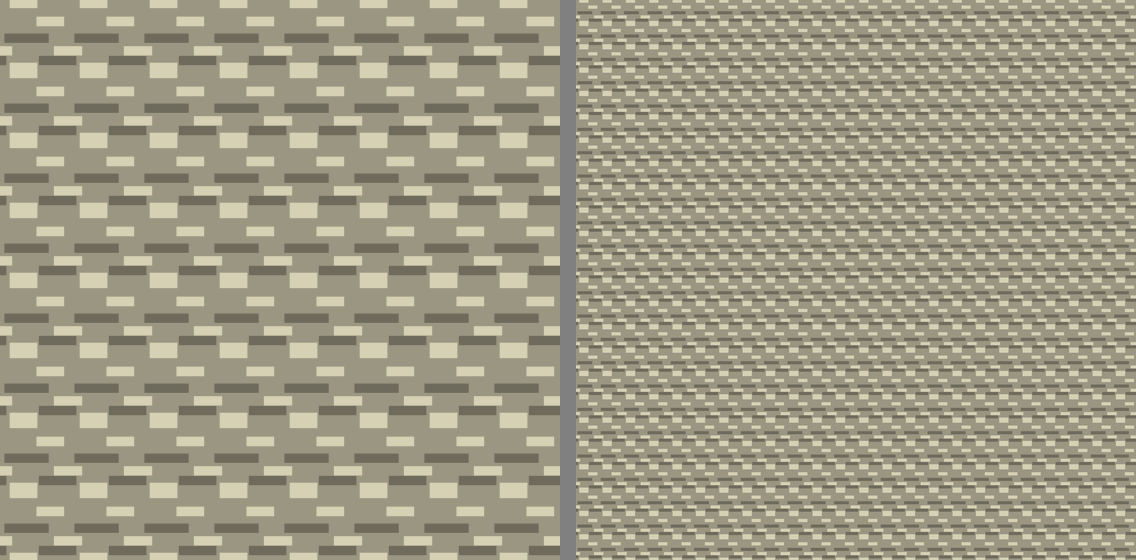
Left, the tile; right, the same tile 3 across and 3 down.
This pattern is drawn by a three.js fragment shader. Its source:

```glsl
// Staggered light and dark dashes on a khaki ground, in an 8 by 8 grid of cells.
// Each cell layers five soft-edged rectangles whose distances wrap around
// the cell border, so dashes cross it and the canvas tiles without a seam.

varying vec2 vUv;

const float REPEATS = 8.0;
const float CELL_UNITS = 96.0;  // layout units along one cell side
const float EDGE_WIDTH = 1.5;   // soft edge, in layout units

const vec3 GROUND = vec3(0.605, 0.587, 0.508);
const vec3 LIGHT = vec3(0.84, 0.82, 0.71);
const vec3 DARK = vec3(0.43, 0.42, 0.36);

// Coverage of a rectangle that repeats once per cell
float wrappedDash(vec2 point, vec2 center, vec2 halfSize) {
  vec2 offset = fract((point - center) / CELL_UNITS + 0.5) - 0.5;
  vec2 outside = abs(offset) * CELL_UNITS - halfSize;
  vec2 cover = clamp(0.5 - outside / EDGE_WIDTH, 0.0, 1.0);
  return cover.x * cover.y;
}

// Both dark dashes of a cell
float darkDashes(vec2 point) {
  float longDash = wrappedDash(point, vec2(36.4, 43.6), vec2(30.4, 6.4));
  float shortDash = wrappedDash(point, vec2(79.0, 13.0), vec2(25.7, 6.4));
  return max(longDash, shortDash);
}

// The tall block and two thin light dashes of a cell
float lightDashes(vec2 point) {
  float block = wrappedDash(point, vec2(32.3, 95.4), vec2(19.0, 10.6));
  float upper = wrappedDash(point, vec2(69.0, 66.6), vec2(19.0, 6.6));
  float lower = wrappedDash(point, vec2(93.3, 26.3), vec2(19.4, 6.4));
  return max(block, max(upper, lower));
}

void main() {
  vec2 point = vUv * REPEATS * CELL_UNITS;
  vec3 color = mix(GROUND, DARK, darkDashes(point));
  color = mix(color, LIGHT, lightDashes(point));
  gl_FragColor = vec4(color, 1.0);
}
```
